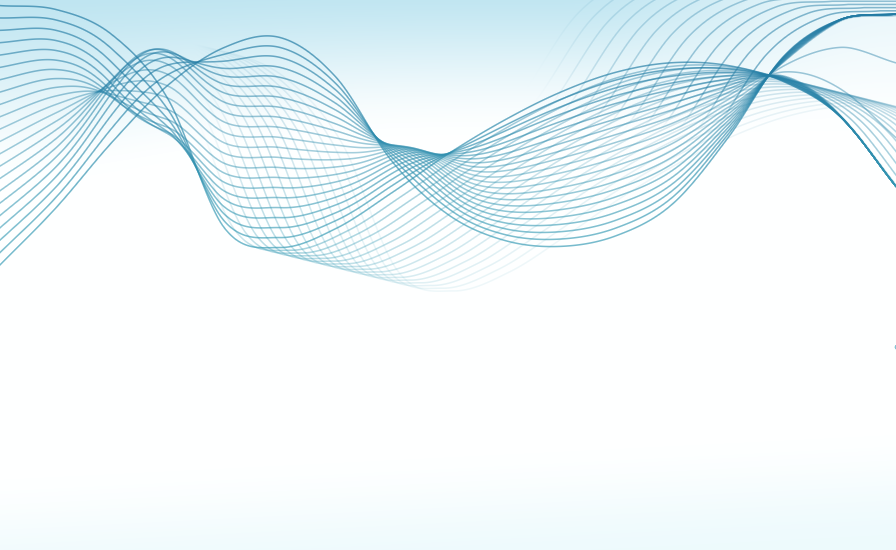
A WebGL 2 fragment shader for this background:

```glsl
#version 300 es
precision highp float;

uniform vec2 u_resolution;
out vec4 fragColor;

// Heights of the two guide curves, measured down from the top.
// The canvas is 16 units wide, with one knot per unit.
const vec2 KNOTS[17] = vec2[17](
    vec2(0.10, 4.73), vec2(0.17, 3.71), vec2(0.62, 2.54), vec2(1.77, 1.52),
    vec2(4.06, 0.85), vec2(4.42, 0.67), vec2(4.08, 1.38), vec2(3.44, 2.88),
    vec2(2.75, 3.83), vec2(2.15, 4.29), vec2(1.65, 4.40), vec2(1.29, 4.21),
    vec2(1.12, 3.65), vec2(1.17, 2.46), vec2(1.46, 1.00), vec2(2.08, 0.35),
    vec2(3.33, 0.25));

// Catmull-Rom interpolation of both guides.
vec2 guides(float x) {
    x = clamp(x, 0.0, 15.999);
    int i = int(x);
    float t = x - float(i);
    vec2 b = KNOTS[i], c = KNOTS[i + 1];
    vec2 a = i > 0 ? KNOTS[i - 1] : 2.0 * b - c;
    vec2 d = i < 15 ? KNOTS[i + 2] : 2.0 * c - b;
    return b + 0.5 * t * (c - a + t * (2.0 * a - 5.0 * b + 4.0 * c - d
        + t * (3.0 * (b - c) + d - a)));
}

float bell(float x, float center, float width) {
    float t = (x - center) / width;
    return exp(-t * t);
}

// One strand of the ribbon: k blends the guides, bulges open its necks.
float strand(vec2 guide, float x, float k) {
    float split = smoothstep(12.8, 15.2, x);
    float blend = mix(k, smoothstep(0.42, 0.58, k), split);
    return mix(guide.x, guide.y, blend)
        + 0.8 * bell(x, 2.6, 1.0) * sin(6.2832 * k)
        - 2.4 * k * (1.0 - k) * bell(x, 7.3, 0.9);
}

// Coverage of a thin curve, from its height here and a small step ahead.
float stroke(float y, float here, float ahead, float stepSize, float pixel) {
    float slope = (ahead - here) / stepSize;
    float dist = abs(y - here) / sqrt(1.0 + slope * slope);
    return clamp((0.014 + 0.5 * pixel - dist) / pixel, 0.0, 1.0);
}

vec3 backdrop(vec2 p, float height) {
    vec3 white = vec3(0.995, 1.0, 1.0);
    float depth = 2.5 + 0.9 * bell(p.x, 0.0, 4.0);
    float sky = 1.0 - smoothstep(-0.6, depth, p.y);
    sky *= 1.0 - 0.65 * smoothstep(10.0, 16.0, p.x);
    vec3 color = mix(white, vec3(0.73, 0.89, 0.94), sky);
    float floorGlow = smoothstep(height - 1.8, height + 0.3, p.y + 0.05 * (p.x - 8.0));
    return mix(color, vec3(0.93, 0.98, 0.99), floorGlow);
}

void main() {
    float pixel = 16.0 / u_resolution.x;
    float height = u_resolution.y * pixel;
    vec2 p = gl_FragCoord.xy * pixel;
    p.y = height - p.y;

    const float h = 0.01;
    float clear = 1.0;

    // Main twisted ribbon
    vec2 here = guides(p.x), ahead = guides(p.x + h);
    for (int i = 0; i < 22; i++) {
        float k = float(i) / 21.0;
        float line = stroke(p.y, strand(here, p.x, k), strand(ahead, p.x + h, k), h, pixel);
        float weight = mix(0.42, 0.68, abs(2.0 * k - 1.0));
        clear *= 1.0 - weight * line;
    }

    // Pale veil trailing to the lower right of the first guide
    float veil = smoothstep(3.4, 5.0, p.x);
    for (int i = 1; i < 17; i++) {
        float k = float(i) / 16.0, shift = 3.1 * k;
        float y0 = guides(p.x - shift).x + 0.25 * shift;
        float y1 = guides(p.x + h - shift).x + 0.25 * shift;
        clear *= 1.0 - veil * mix(0.45, 0.08, k) * stroke(p.y, y0, y1, h, pixel);
    }

    // Rising fan at the upper right, fading away from the second guide
    float fan = smoothstep(9.3, 11.0, p.x) * (1.0 - smoothstep(1.5, 2.4, p.y));
    for (int i = 1; i < 14; i++) {
        float k = float(i) / 13.0, shift = 3.7 * k;
        float y0 = guides(p.x + shift).y - 0.2 * shift;
        float y1 = guides(p.x + h + shift).y - 0.2 * shift;
        clear *= 1.0 - fan * mix(0.6, 0.1, k) * stroke(p.y, y0, y1, h, pixel);
    }

    // Small speck on the right edge
    float speck = length((p - vec2(16.0, 6.2)) * vec2(1.5, 1.0));
    clear *= 1.0 - 0.6 * (1.0 - smoothstep(0.03, 0.03 + pixel, speck));

    vec3 ink = mix(vec3(0.13, 0.48, 0.64), vec3(0.22, 0.61, 0.71), smoothstep(0.5, 4.5, p.y));
    fragColor = vec4(mix(ink, backdrop(p, height), clear), 1.0);
}
```
